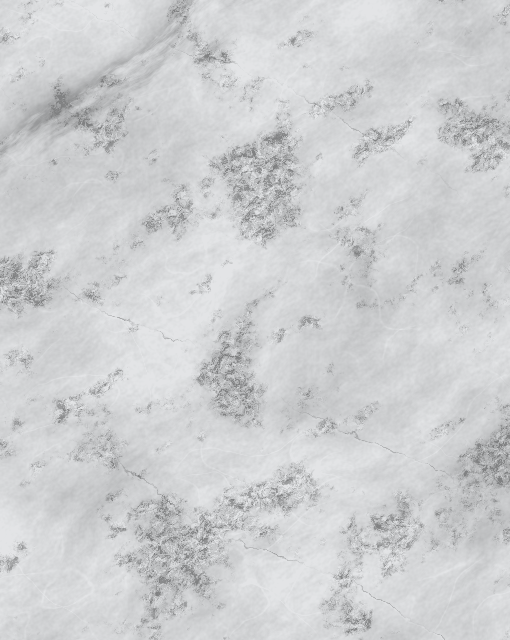
Reproduce this texture procedurally as a WebGL 1 fragment shader.

```glsl
precision highp float;

// Pale grey marble: diagonal clouds and streaks, one broad smoky band, broken
// flaky patches, faint pale veins and thin falling cracks. All layers come from
// gradient noise sampled in frames turned and stretched along the stone's grain.

uniform vec2 u_resolution;

const float GRAIN_ANGLE = 0.61;
const float CRACK_SLOPE = 0.53;
const vec3 SHADOW = vec3(0.50, 0.504, 0.508);
const vec3 HIGHLIGHT = vec3(0.89, 0.896, 0.903);

vec2 gradientAt(vec2 cell) {
  float angle = 6.2832 * fract(sin(dot(cell, vec2(127.1, 311.7))) * 43758.5);
  return vec2(cos(angle), sin(angle));
}

float gradientNoise(vec2 p) {
  vec2 cell = floor(p);
  vec2 f = p - cell;
  vec2 blend = f * f * f * (f * (f * 6.0 - 15.0) + 10.0);
  vec2 e = vec2(1.0, 0.0);
  float a = dot(gradientAt(cell), f);
  float b = dot(gradientAt(cell + e.xy), f - e.xy);
  float c = dot(gradientAt(cell + e.yx), f - e.yx);
  float d = dot(gradientAt(cell + e.xx), f - e.xx);
  return mix(mix(a, b, blend.x), mix(c, d, blend.x), blend.y);
}

float fbm(vec2 p, float gain) {
  float sum = 0.0;
  float weight = 1.0;
  for (int i = 0; i < 5; i++) {
    sum += weight * gradientNoise(p);
    p = mat2(0.8, 0.6, -0.6, 0.8) * p * 2.03 + 17.3;
    weight *= gain;
  }
  return sum;
}

// Coordinates along (x) and across (y) a direction
vec2 turn(vec2 p, float angle) {
  float c = cos(angle);
  float s = sin(angle);
  return vec2(c * p.x + s * p.y, c * p.y - s * p.x);
}

// Soft line around zero
float line(float d, float width) {
  return 1.0 - smoothstep(0.0, width, abs(d));
}

// Darkness of the smoky band at a signed distance across it
float smokyBand(float across, float streak) {
  float d = across + 0.03 * streak;
  float body = exp(-d * d / 0.0022);
  float core = exp(-pow((d - 0.012) / 0.011, 2.0));
  return body * (0.6 + 1.3 * streak) + 0.5 * core;
}

// Flaky patch interior: dark chips, hairline fractures and some pale chips
float flakes(vec2 grain, float seed) {
  vec2 warp = 0.010 * vec2(fbm(grain * 30.0 + seed, 0.6), fbm(grain * 30.0 - seed, 0.6));
  vec2 q = (grain + warp) * vec2(44.0, 74.0);
  float chip = fbm(q + seed, 0.85);
  float fracture = line(gradientNoise(q * 0.8 - seed), 0.09);
  return 0.34 + 1.0 * smoothstep(0.0, 0.6, chip) + 0.5 * fracture
       - 0.55 * smoothstep(0.1, 0.6, -chip);
}

// Parallel wandering cracks: x is the dark line, y its pale rim
vec2 cracks(vec2 p, float pixel) {
  float wander = 0.08 * gradientNoise(p * 3.1 + 4.0) + 0.013 * fbm(p * 21.0, 0.6);
  float height = p.y + CRACK_SLOPE * p.x + wander;
  float width = max(0.0020, 1.1 * pixel);
  vec2 total = vec2(0.0);
  for (int i = 0; i < 4; i++) {
    float id = float(i);
    float d = height - 0.38 - 0.235 * id;
    float shown = smoothstep(-0.1, 0.25, gradientNoise(vec2(p.x * 4.0 + 2.3, id * 7.37 + 0.4)));
    float strength = 0.4 + 1.4 * gradientNoise(vec2(p.x * 24.0, id * 5.7 + 0.3));
    total.x += shown * max(strength, 0.1) * line(d, width);
    total.y += shown * line(d + 1.6 * width, 2.0 * width);
  }
  return total;
}

void main() {
  vec2 p = gl_FragCoord.xy / u_resolution.y;
  float pixel = 1.0 / u_resolution.y;
  vec2 grain = turn(p, GRAIN_ANGLE);

  // Clouds, brushed streaks, mottling and fine tooth
  vec2 warp = 0.06 * vec2(fbm(p * 4.0 + 3.0, 0.5), fbm(p * 4.0 + 31.0, 0.5));
  float cloud = fbm((grain + warp) * vec2(3.2, 5.0) + 9.0, 0.55);
  float streak = fbm((grain + 0.4 * warp) * vec2(8.0, 30.0) + 5.0, 0.65);
  float mottle = fbm((grain + warp) * vec2(17.0, 26.0) + 71.0, 0.7);
  float tooth = gradientNoise(p * 190.0) + gradientNoise(grain * vec2(70.0, 150.0));
  float tone = 0.844 + 0.095 * cloud + 0.028 * streak + 0.030 * mottle + 0.024 * tooth;

  // Broad band across the upper left
  float across = turn(p - vec2(0.0, 0.765), GRAIN_ANGLE).y + 0.4 * warp.y;
  tone -= 0.13 * smokyBand(across, streak);

  // Flaky patches in soft shade, and narrow slivers along the grain
  float ragged = 0.30 * fbm(p * 26.0, 0.7);
  float patchField = fbm((grain + warp) * vec2(4.6, 6.6) + 21.0, 0.4);
  float sliverField = fbm((grain + 0.3 * warp) * vec2(6.0, 19.0) + 47.0, 0.4) + ragged;
  float broken = max(smoothstep(0.14, 0.46, patchField + ragged),
                     0.85 * smoothstep(0.30, 0.56, sliverField));
  tone -= 0.045 * smoothstep(0.02, 0.42, patchField) + 0.20 * broken * flakes(grain, 13.0);

  // Two sizes of pale veins, then cracks
  float vein = line(gradientNoise((p + 0.7 * warp) * 6.0 + 2.0), 0.014)
             + line(gradientNoise((grain + 0.5 * warp) * vec2(9.0, 15.0) + 8.0), 0.03);
  float veinShown = smoothstep(-0.1, 0.3, gradientNoise(p * 6.0 + 60.0));
  vec2 crack = cracks(p, pixel);
  tone += 0.03 * vein * veinShown + 0.022 * crack.y - 0.27 * crack.x;

  gl_FragColor = vec4(mix(SHADOW, HIGHLIGHT, clamp((tone - 0.505) / 0.395, 0.0, 1.0)), 1.0);
}
```
